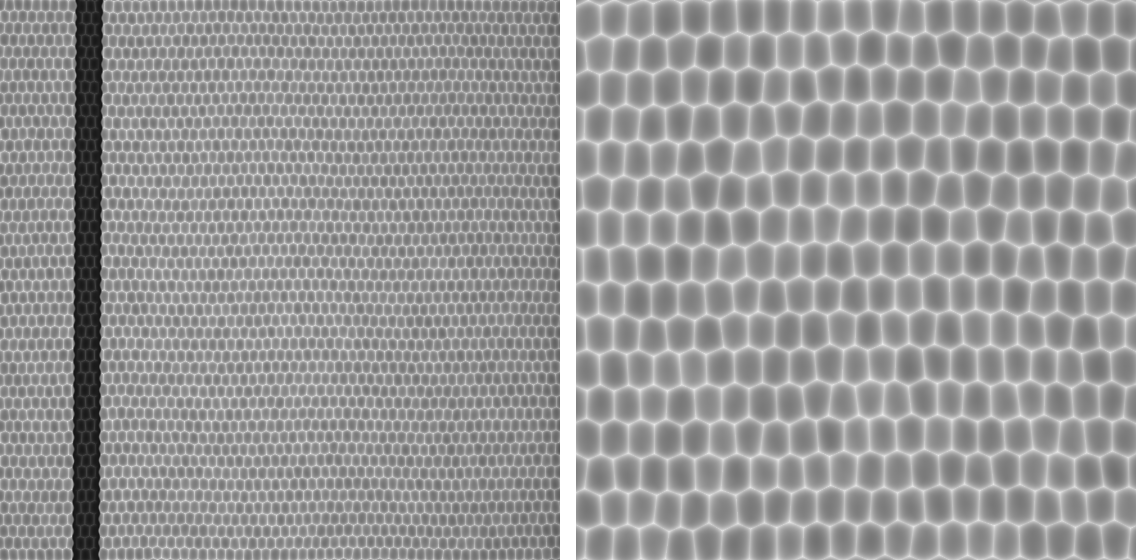
Left: the whole. Right: its middle third, enlarged.
This texture is drawn by a Shadertoy shader. Its source:

```glsl
vec2 hash2(vec2 p) {
    return fract(sin(vec2(dot(p, vec2(12.7, 31.1)), dot(p, vec2(26.9, 18.3)))) * 4375.5);
}

// Distances to the three nearest cells of a staggered lattice; w is a per-cell tone
vec4 staggeredCells(vec2 p) {
    vec3 nearest = vec3(9.0);
    float tone = 0.0;
    for (int j = -1; j <= 1; j++) {
        float row = floor(p.y) + float(j);
        float stagger = 0.5 * mod(row, 2.0);
        for (int i = -1; i <= 1; i++) {
            vec2 id = vec2(floor(p.x - stagger) + float(i), row);
            vec2 rnd = hash2(id);
            vec2 center = id + vec2(0.5 + stagger, 0.5) + 0.13 * (rnd - 0.5);
            float d = length((p - center) * vec2(1.0, 1.2));
            if (d < nearest.x) {
                nearest = vec3(d, nearest.xy);
                tone = fract(rnd.x * 7.0 + rnd.y);
            } else if (d < nearest.y) {
                nearest = vec3(nearest.x, d, nearest.y);
            } else {
                nearest.z = min(nearest.z, d);
            }
        }
    }
    return vec4(nearest, tone);
}

// Fine irregularity of the threads
float threadGrain(vec2 p) {
    return sin(p.x * 2.3 + 2.0 * sin(p.y * 1.7)) * sin(p.y * 3.1 + 1.5 * sin(p.x * 1.3))
         + 0.5 * sin(p.x * 5.9 + p.y * 4.3 + 2.0 * sin(p.y * 0.7));
}

void mainImage(out vec4 fragColor, in vec2 fragCoord) {
    vec2 uv = fragCoord / iResolution.xy;

    // Weave: 62 cells across, 48 rows, with slightly wavering threads
    vec2 p = uv * vec2(62.0, 48.0);
    p += 0.07 * vec2(sin(uv.y * 23.0 + uv.x * 5.0), sin(uv.x * 17.0 + uv.y * 4.0));
    vec4 cell = staggeredCells(p);
    float rim = exp(-3.2 * (cell.y - cell.x));
    float knot = exp(-5.0 * (cell.z - cell.x));

    // Pale cloth with bright knots where threads cross
    float cloth = 0.46 + 0.26 * rim + 0.15 * knot;
    cloth += 0.05 * (cell.w - 0.5) + 0.014 * threadGrain(p);

    // Dark, slightly leaning stripe with scalloped edges
    float fromAxis = abs(uv.x - 0.1535 - 0.006 * uv.y);
    float halfWidth = 0.0235 + 0.0013 * cos(6.2832 * p.y);
    float stripe = 1.0 - smoothstep(-0.002, 0.002, fromAxis - halfWidth);
    float band = 0.09 + 0.17 * rim * (1.0 - smoothstep(0.012, 0.022, fromAxis));
    float value = mix(cloth, band, stripe);

    // Uneven light, falling off toward the right edge
    vec2 offAxis = uv - vec2(0.42, 0.48);
    float light = 1.04 - 0.35 * offAxis.x * offAxis.x - 0.12 * offAxis.y * offAxis.y;
    light -= 0.1 * smoothstep(0.97, 1.0, uv.x);
    fragColor = vec4(vec3(clamp(value * light, 0.0, 1.0)), 1.0);
}
```
